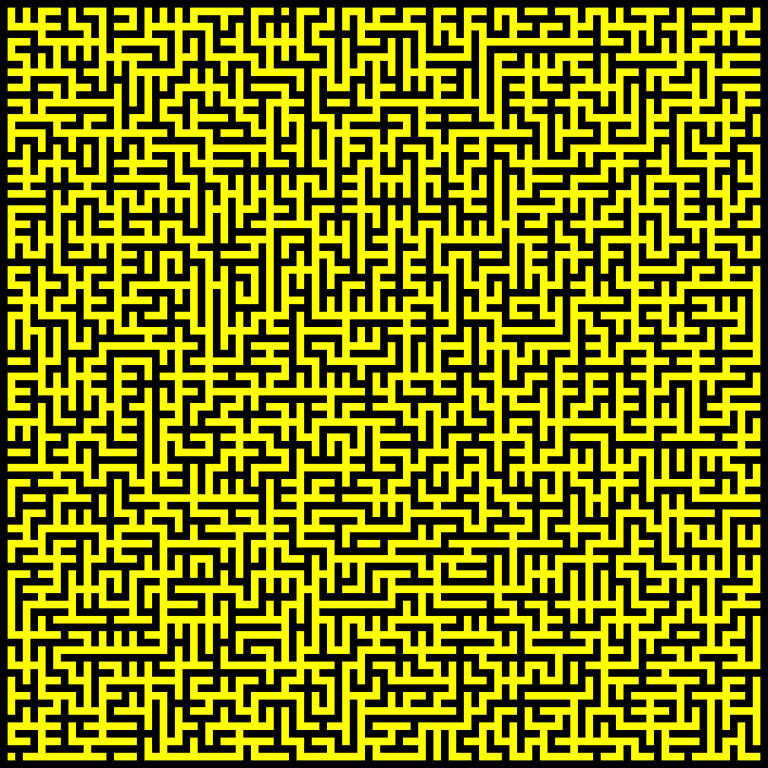
Write a WebGL 2 fragment shader that draws this pattern.

```glsl
#version 300 es
precision highp float;
precision highp int;
// Draws a dense yellow labyrinth on black, ringed by a solid wall.

uniform vec2 u_resolution;
out vec4 fragColor;

// Grid layout: odd/odd cells are rooms, even/even cells are posts,
// and the cells between them are either walls or passages.
const int GRID = 101;
const vec3 WALL_COLOR = vec3(0.0);
const vec3 PATH_COLOR = vec3(1.0, 1.0, 0.0);

uint hash(ivec2 p) {
    uint h = uint(p.x + 512 * p.y + 7919);
    h = (h ^ (h >> 16)) * 0x9E3779B1u;
    h = (h ^ (h >> 15)) * 0x85EBCA77u;
    return h ^ (h >> 16);
}

// One of the four axis directions, in counterclockwise order
ivec2 direction(uint index) {
    int s = 1 - int(index & 2u);
    return (index & 1u) == 0u ? ivec2(s, 0) : ivec2(0, s);
}

bool onBorder(ivec2 cell) {
    return any(lessThanEqual(cell, ivec2(0))) ||
           any(greaterThanEqual(cell, ivec2(GRID - 1)));
}

// First choice of the side on which a post builds its wall
ivec2 firstChoice(ivec2 post) {
    return onBorder(post) ? ivec2(0) : direction(hash(post));
}

// Final choice: where two posts face each other, one turns away
ivec2 wallDirection(ivec2 post) {
    ivec2 d = firstChoice(post);
    if (firstChoice(post + 2 * d) != -d || d.x + d.y > 0) return d;
    uint h = hash(post);
    uint spin = 1u + 2u * ((h >> 8) & 1u);
    for (uint turn = 1u; turn < 4u; turn++) {
        ivec2 t = direction(h + turn * spin);
        if (firstChoice(post + 2 * t) != -t) return t;
    }
    return d;
}

// Is the cell between two posts filled from either end?
bool isWall(ivec2 cell) {
    if (onBorder(cell)) return true;
    ivec2 along = ivec2(cell.x & 1, cell.y & 1);
    return wallDirection(cell - along) == along ||
           wallDirection(cell + along) == -along;
}

// A room closed on all sides gets one door; others need none
ivec2 doorDirection(ivec2 room) {
    for (uint side = 0u; side < 4u; side++) {
        if (!isWall(room + direction(side))) return ivec2(0);
    }
    return direction(hash(room));
}

// 1 for rooms and passages, 0 for walls
float pathAt(ivec2 cell) {
    if (onBorder(cell)) return 0.0;
    ivec2 odd = cell & 1;
    if (odd.x == odd.y) return float(odd.x);
    if (!isWall(cell)) return 1.0;
    ivec2 across = odd.yx;
    bool door = doorDirection(cell - across) == across ||
                doorDirection(cell + across) == -across;
    return door ? 1.0 : 0.0;
}

// Exact area coverage of a pixel footprint over up to 2 x 2 cells
float pathCoverage(vec2 low, vec2 high) {
    ivec2 a = ivec2(floor(low));
    ivec2 b = ivec2(floor(high));
    vec2 share = clamp((high - floor(high)) / (high - low), 0.0, 1.0);
    float corner = pathAt(a);
    if (a == b) return corner;
    float bottom = mix(corner, pathAt(ivec2(b.x, a.y)), share.x);
    float top = mix(pathAt(ivec2(a.x, b.y)), pathAt(b), share.x);
    return mix(bottom, top, share.y);
}

void main() {
    vec2 cellsPerPixel = float(GRID) / u_resolution;
    vec2 low = (gl_FragCoord.xy - 0.5) * cellsPerPixel;
    float path = pathCoverage(low, low + cellsPerPixel);
    fragColor = vec4(mix(WALL_COLOR, PATH_COLOR, path), 1.0);
}
```
